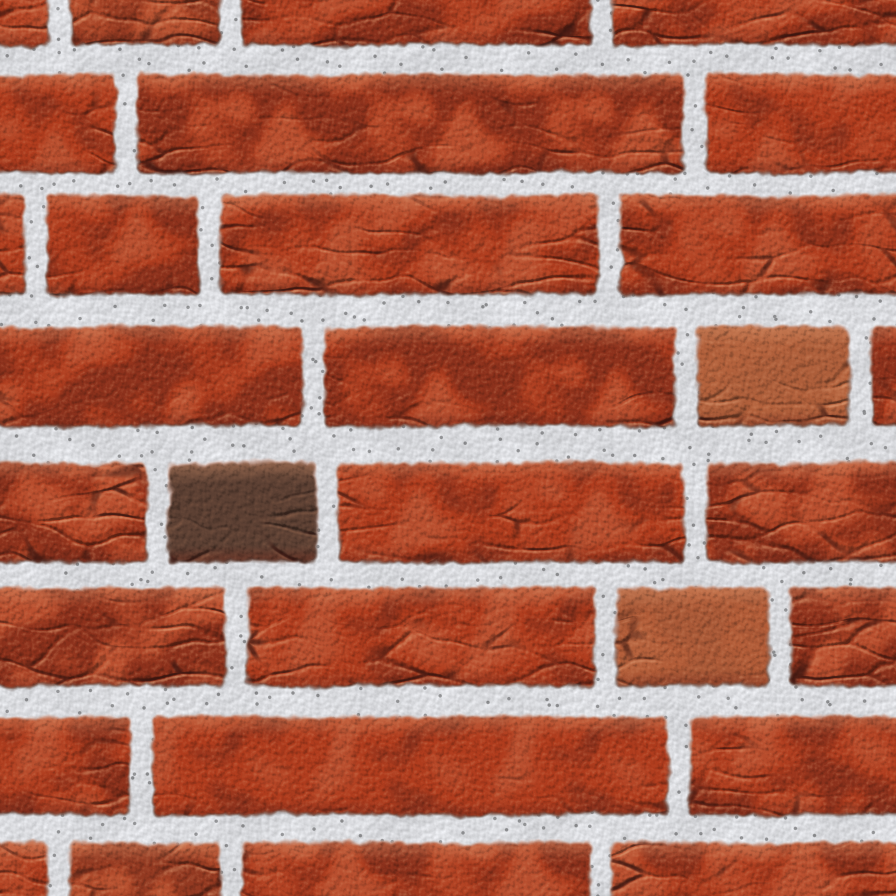
Give the GLSL for this texture, as a Shadertoy shader.

```glsl
// Weathered red brick wall: seven uneven courses of long and short bricks in pale mortar.

const float TAU = 6.2831853;
const float JOINT_HALF = 0.0130;   // half width of the upright joints
const float BRICK_HALF = 0.0545;   // half height of a brick
const float CORNER = 0.006;

const vec3 RED = vec3(0.69, 0.235, 0.115);
const vec3 ROSE = vec3(0.75, 0.36, 0.23);
const vec3 MAROON = vec3(0.44, 0.16, 0.105);
const vec3 SOOT = vec3(0.20, 0.075, 0.06);
const vec3 SAND = vec3(0.87, 0.60, 0.44);
const vec3 TAN = vec3(0.70, 0.40, 0.25);
const vec3 UMBER = vec3(0.36, 0.25, 0.20);
const vec3 DUST = vec3(0.61, 0.48, 0.43);
const vec3 MORTAR = vec3(0.85, 0.855, 0.87);

// Upright joints of each course, counted from the top
const vec3 JOINTS[7] = vec3[7](
    vec3(0.066, 0.258, 0.671), vec3(0.141, 0.775, 0.775), vec3(0.040, 0.234, 0.680),
    vec3(0.350, 0.766, 0.960), vec3(0.176, 0.365, 0.776), vec3(0.264, 0.676, 0.870),
    vec3(0.158, 0.758, 0.758));
// Downward shift of each course, and tone of its short brick (-1 umber, 1 tan)
const float SHIFT[7] = float[7](0.0, 0.0, -0.008, -0.004, 0.005, 0.001, 0.002);
const float TONE[7] = float[7](0.15, 0.0, 0.0, 0.85, -1.0, 0.75, 0.0);

vec2 hash2(vec2 p) {
    vec3 q = fract(p.xyx * vec3(0.1031, 0.1030, 0.0973));
    q += dot(q, q.yzx + 33.33);
    return fract((q.xx + q.yz) * q.zy);
}

// Layered sines that tile over the unit square for whole frequencies
float waves(vec2 p, float freq) {
    float sum = 0.0, amp = 0.5;
    for (int i = 0; i < 4; i++) {
        float phase = float(i) * 2.1 + freq;
        sum += amp * sin(TAU * freq * p.x + phase + 2.0 * sin(TAU * freq * p.y + phase));
        p = vec2(p.x + p.y, p.y - p.x);
        amp *= 0.7;
    }
    return sum;
}

// Tiling cellular noise: distances to the nearest and second nearest point
vec2 cellular(vec2 p, vec2 cells) {
    p *= cells;
    vec2 base = floor(p), near = vec2(9.0);
    for (int y = -1; y <= 1; y++)
    for (int x = -1; x <= 1; x++) {
        vec2 cell = base + vec2(x, y);
        vec2 d = cell + hash2(mod(cell, cells)) - p;
        float m = dot(d, d);
        near = m < near.x ? vec2(m, near.x) : vec2(near.x, min(near.y, m));
    }
    return sqrt(near);
}

float grain(vec2 p) {
    return cellular(p, vec2(120.0)).x + 0.6 * cellular(p, vec2(230.0)).x;
}

// Flattened, warped cells give the torn folds of the clay
vec2 folds(vec2 p) {
    vec2 warp = vec2(waves(p, 3.0), 0.8 * waves(p.yx, 4.0));
    return cellular(p + 0.011 * warp, vec2(11.0, 36.0));
}

float relief(vec2 p, float rough) {
    vec2 fold = folds(p);
    float crack = 1.0 - smoothstep(0.0, 0.2, fold.y - fold.x);
    return -0.5 * grain(p) - rough * (0.9 * fold.x + 0.7 * crack);
}

// Slope towards a light at the upper left
float lighting(vec2 p, float rough) {
    return relief(p, rough) - relief(p + vec2(-0.0020, 0.0030), rough);
}

float boxDistance(vec2 q, float radius) {
    q += radius;
    return length(max(q, 0.0)) + min(max(q.x, q.y), 0.0) - radius;
}

vec3 brickColor(vec2 p, float tone, float drop, float rough, float lit, vec2 seed) {
    float patches = waves(p + seed, 5.0);
    vec3 color = mix(RED, ROSE, 0.6 * smoothstep(0.1, 1.1, patches + 0.5 * seed.x));
    color = mix(color, MAROON, 0.55 * smoothstep(0.3, 1.2, seed.y - patches));
    color = mix(color, tone < 0.0 ? UMBER : TAN, abs(tone));
    color = mix(color, SAND, 0.35 * smoothstep(0.55, 1.0, -drop));
    color = mix(color, MAROON, 0.40 * smoothstep(0.65, 1.0, drop));
    vec2 fold = folds(p);
    float crack = rough * (1.0 - smoothstep(0.02, 0.13, fold.y - fold.x));
    color = mix(color, color * 0.5, clamp(-lit * 1.2, 0.0, 0.85));
    color = mix(color, SAND, clamp(lit * 0.75 - 0.04, 0.0, 0.7) * (tone < 0.0 ? 0.4 : 1.0));
    return mix(color, SOOT, 0.7 * crack * smoothstep(-0.3, 0.7, waves(p, 7.0)));
}

vec3 mortarColor(vec2 p, float lit) {
    float pit = 1.0 - smoothstep(0.04, 0.10, cellular(p, vec2(37.0)).x);
    float shade = 1.0 + 0.03 * waves(p, 6.0) + 0.22 * clamp(lit, -0.8, 0.6);
    return MORTAR * shade * (1.0 - 0.35 * pit);
}

void mainImage(out vec4 fragColor, in vec2 fragCoord) {
    vec2 p = fragCoord / iResolution.xy;

    // Course and height within it, measured downwards
    float level = fract(1.0 - p.y + 0.0046) * 7.0 + 0.5;
    int row = int(level) % 7;
    float y = (fract(level) - 0.5) / 7.0 - SHIFT[row] + 0.0018 * waves(p, 3.0);

    // Nearest joints on either side
    float x = p.x + 0.0016 * waves(p.yx, 8.0), toLeft = 1.0, toRight = 1.0, id = 0.0;
    for (int i = 0; i < 3; i++) {
        float left = fract(x - JOINTS[row][i]);
        if (left < toLeft) { toLeft = left; id = float(i); }
        toRight = min(toRight, fract(JOINTS[row][i] - x));
    }
    vec2 seed = hash2(vec2(id * 7.0 + 3.0, float(row) * 5.0 + 11.0));
    float tone = toLeft + toRight < 0.22 ? TONE[row] : 0.0;
    float drop = y / BRICK_HALF;

    // Ragged brick outline
    float d = boxDistance(vec2(JOINT_HALF - min(toLeft, toRight), abs(y) - BRICK_HALF), CORNER);
    d += 0.0035 * (cellular(p, vec2(75.0)).x - 0.5) + 0.0012 * waves(p, 17.0);
    float soft = max(1.0 / iResolution.y, 0.0016);
    float inside = 1.0 - smoothstep(-soft, soft, d);

    // Folds gather low on the brick and near its ends
    float ends = 1.0 - smoothstep(0.02, 0.09, min(toLeft, toRight));
    float rough = smoothstep(0.2, 1.2, 0.75 * seed.x + 0.4 * drop + 0.4 * ends + 0.4 * waves(p, 4.0));
    float lit = lighting(p, rough * inside);

    vec3 color = mix(mortarColor(p, lit), brickColor(p, tone, drop, rough, lit, seed), inside);
    float rim = 1.0 - smoothstep(0.0, 0.0035, abs(d));
    color = mix(color, DUST * (1.0 - 0.3 * drop), 0.55 * rim);
    fragColor = vec4(clamp(color, 0.0, 1.0), 1.0);
}
```
